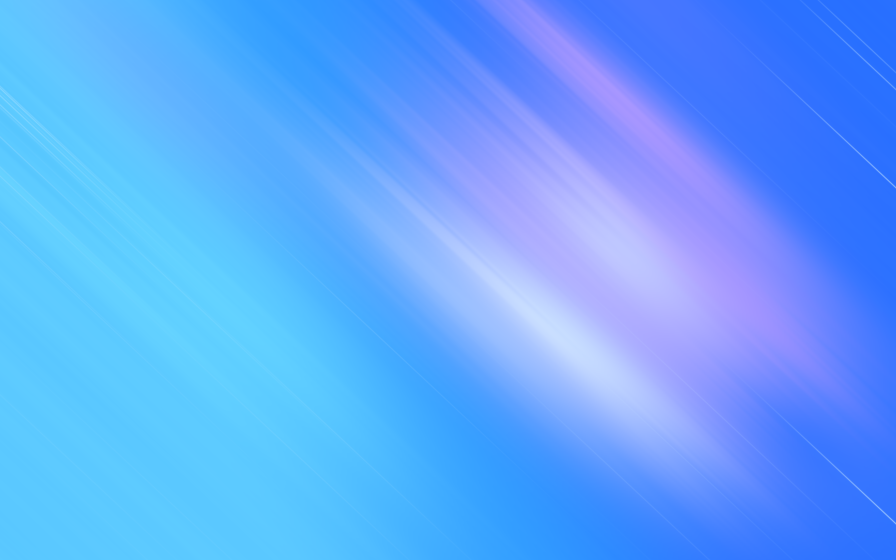
Give the GLSL for this background, as a Shadertoy shader.

```glsl
// Soft diagonal light: a cyan-to-blue field with a violet and white glow.
// Everything lives in a frame turned along the streaks (x along, y across);
// stretched noise gives the brushed grain, thin gaussians the bright lines.

float hash(float n) {
    n = fract(n * 0.1031);
    n *= n + 33.33;
    return fract(n * (n + n));
}

// Smooth one-dimensional value noise
float noise(float x) {
    float i = floor(x);
    return mix(hash(i), hash(i + 1.0), smoothstep(0.0, 1.0, x - i));
}

// Fine grain across the streaks, drifting slowly along them
float grain(vec2 s) {
    float sum = 0.0, amp = 0.5, freq = 28.0;
    for (int i = 0; i < 4; i++) {
        float here = noise(s.y * freq + 40.0);
        float there = noise(s.y * freq + 340.0);
        sum += amp * mix(here, there, smoothstep(-0.3, 1.0, s.x));
        freq *= 1.9;
        amp *= 0.7;
    }
    return sum / 1.27 - 0.5;
}

float glow(vec2 s, vec2 center, vec2 size) {
    vec2 d = (s - center) / size;
    return exp(-dot(d, d));
}

// Thin line at one height, brightest at "peak" and fading along its length
float ray(vec2 s, float across, float peak, float len) {
    float width = max(0.0013, 0.6 / iResolution.y);
    return glow(s, vec2(peak, across), vec2(len, width));
}

void mainImage(out vec4 fragColor, in vec2 fragCoord) {
    vec2 p = fragCoord / iResolution.xy * vec2(1.6, 1.0);
    vec2 s = vec2(dot(p, vec2(0.73, -0.683)), dot(p, vec2(0.683, 0.73)));
    float g = grain(s);

    // Background field
    float t = s.y + 0.45 * s.x;
    vec3 col = mix(vec3(0.36, 0.79, 1.0), vec3(0.19, 0.61, 1.0), smoothstep(0.48, 0.98, t));
    col = mix(col, vec3(0.16, 0.44, 1.0), smoothstep(0.9, 1.4, t));
    col = mix(col, vec3(0.40, 0.84, 1.0), 0.8 * glow(s, vec2(0.0, 0.60), vec2(0.40, 0.13)));
    col = mix(col, vec3(0.44, 0.66, 1.0), 0.5 * glow(s, vec2(-0.38, 0.81), vec2(0.35, 0.10)));
    col = mix(col, vec3(0.36, 0.48, 1.0), 0.6 * glow(s, vec2(0.1, 1.53), vec2(0.45, 0.10)));

    // Violet body with ragged ends, then its pale cores
    vec2 r = s + vec2(g * 0.16, g * 0.012);
    vec2 d = abs(r - vec2(0.42, 1.11)) / vec2(0.46, 0.245);
    float body = exp(-pow(dot(d, d), 1.5));
    col = mix(col, vec3(0.70, 0.64, 1.0), 0.92 * body);
    col = mix(col, vec3(0.72, 0.59, 1.0), 0.65 * glow(r, vec2(0.62, 1.25), vec2(0.28, 0.09)));
    col = mix(col, vec3(0.62, 0.77, 1.0), 0.65 * glow(r, vec2(0.30, 0.89), vec2(0.38, 0.07)));
    col = mix(col, vec3(0.80, 0.89, 1.0), 0.92 * glow(r, vec2(0.45, 0.98), vec2(0.30, 0.065)));
    col = mix(col, vec3(0.77, 0.81, 1.0), 0.90 * glow(r, vec2(0.41, 1.16), vec2(0.20, 0.075)));

    // Blue notch at the lower right of the body
    col = mix(col, vec3(0.21, 0.46, 1.0), 0.8 * glow(r, vec2(0.93, 1.14), vec2(0.16, 0.06)));

    // Pink beam along the upper edge
    float beam = glow(r, vec2(0.26, 1.355), vec2(0.42, 0.05));
    col = mix(col, vec3(0.73, 0.60, 1.0), beam * (0.75 + 0.5 * g));

    // Brushed grain, stronger on the left band and the beam
    float leftBand = glow(s, vec2(-0.6, 0.52), vec2(0.55, 0.13));
    col += g * (0.035 + 0.09 * leftBand + 0.14 * beam + 0.06 * body) * vec3(1.0, 0.8, 0.1);

    // Scattered faint rays
    float rays = 0.0;
    for (int i = 0; i < 26; i++) {
        float k = float(i) * 7.3 + 2.0;
        rays += 0.13 * hash(k) * ray(s, 1.75 * hash(k + 300.0), 1.5 * hash(k + 600.0) - 0.4, 0.3);
    }
    // Cluster of rays entering from the left edge
    for (int i = 0; i < 14; i++) {
        float k = float(i) * 5.7 + 9.0;
        float across = 0.44 + 0.18 * hash(k);
        rays += 0.35 * hash(k + 90.0) * ray(s, across, -0.73 * across - 0.15, 0.28);
    }
    // Sharp rays on the right
    rays += 0.50 * ray(s, 1.578, 0.72, 0.25);
    rays += 0.55 * ray(s, 1.140, 1.12, 0.22);
    rays += 0.35 * ray(s, 1.706, 0.55, 0.16);
    rays += 0.25 * ray(s, 1.728, 0.50, 0.14);
    col = mix(col, vec3(0.80, 0.92, 1.0), clamp(rays, 0.0, 1.0));

    fragColor = vec4(clamp(col, 0.0, 1.0), 1.0);
}
```
